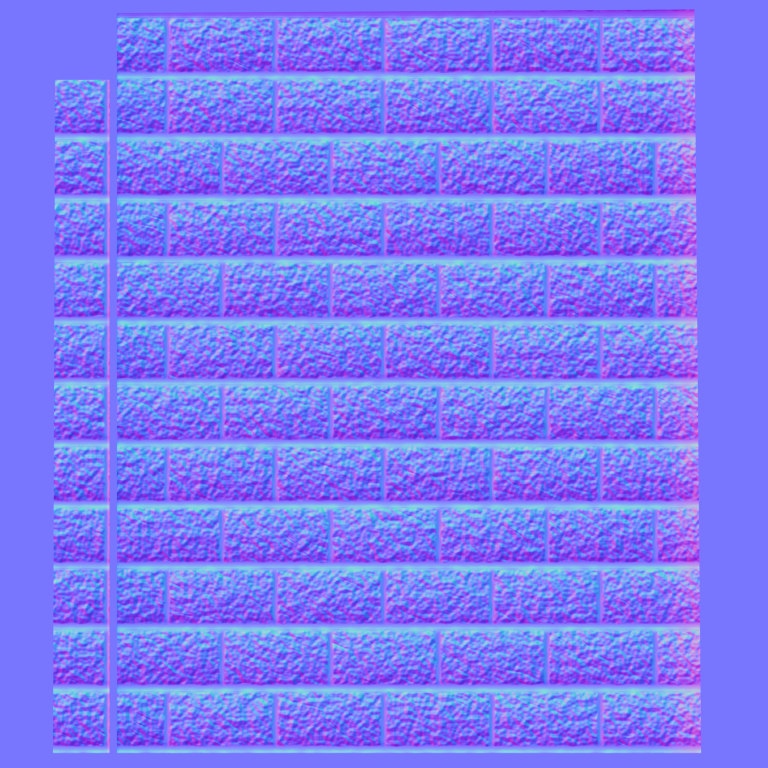
This texture map is drawn by a three.js fragment shader. Its source:

```glsl
// Tangent-space normal map of a brick wall: a wide panel and a narrow side strip
// on a flat ground. Edge tilts come from each brick's local position; the rough
// stone comes from finite differences of a gradient-noise height.
varying vec2 vUv;

float hash(vec2 p) {
  return fract(sin(dot(p, vec2(127.1, 311.7))) * 43758.5);
}

vec2 latticeGradient(vec2 cell) {
  float angle = 6.2832 * hash(cell);
  return vec2(cos(angle), sin(angle));
}

float gradientNoise(vec2 p) {
  vec2 i = floor(p), f = p - i;
  vec2 w = f * f * f * (f * (f * 6.0 - 15.0) + 10.0);
  vec2 e = vec2(1.0, 0.0);
  float low = mix(dot(latticeGradient(i), f),
                  dot(latticeGradient(i + e), f - e), w.x);
  float high = mix(dot(latticeGradient(i + e.yx), f - e.yx),
                   dot(latticeGradient(i + 1.0), f - 1.0), w.x);
  return mix(low, high, w.y);
}

// Height of the stone: lumps, pits, fine grain and soft diagonal creases
float stoneHeight(vec2 p) {
  float h = 0.0022 * gradientNoise(p * 48.0);
  h += 0.0026 * gradientNoise(p * 100.0 + 7.3);
  h += 0.0016 * gradientNoise(p * 180.0 + 3.1);
  vec2 slant = vec2(dot(p, vec2(0.8, -0.6)), dot(p, vec2(0.6, 0.8)));
  float crease = gradientNoise(slant * vec2(32.0, 75.0));
  return h + 0.0035 * min(sqrt(crease * crease + 0.002), 0.2);
}

vec2 stoneTilt(vec2 p) {
  vec2 e = vec2(0.0012, 0.0);
  float h = stoneHeight(p);
  return vec2(stoneHeight(p + e) - h, h - stoneHeight(p + e.yx)) / e.x;
}

float band(float d, float width) {
  return exp(-d * d / (width * width));
}

// Soft-edged rectangle between two corners
float box(vec2 p, vec2 lo, vec2 hi, float soft) {
  vec2 m = smoothstep(lo - soft, lo + soft, p) * (1.0 - smoothstep(hi - soft, hi + soft, p));
  return m.x * m.y;
}

vec2 wallTilt(vec2 p) {
  // Rows run upward; alternate rows shift, the top two share one offset
  vec2 pitch = vec2(0.141, 0.0798);
  float level = (p.y - 0.0208) / pitch.y;
  float row = floor(level);
  bool strip = p.x < 0.1475;
  float joint = (mod(row, 2.0) < 0.5 || row > 10.5) ? 0.2174 : 0.2891;
  if (strip) joint = 0.139;
  float column = floor((p.x - joint) / pitch.x);
  vec2 q = vec2(p.x - joint - column * pitch.x, fract(level) * pitch.y);
  float variant = hash(vec2(column, row) + 5.0);

  // Face: rounded from top to bottom, with its own stone
  float wobble = 0.0025 * gradientNoise(p * 80.0);
  float face = box(q + wobble, vec2(0.0035, 0.0085), vec2(0.1375, 0.0775), 0.002);
  vec2 rough = stoneTilt(p + floor(variant * 5.0) * vec2(1.37, 2.11));
  float rise = clamp((q.y - 0.008) / 0.067, 0.0, 1.0);
  vec2 round = vec2(0.03 - 0.9 * q.x, mix(-0.46, 0.24, rise) + 0.12 * (variant - 0.5));
  vec2 mortar = vec2(0.06, mix(0.2, -0.06, smoothstep(0.002, 0.009, q.y)));
  vec2 tilt = mix(mortar, round + rough, face);

  // Joints: thin lit upper lip, shaded lower lip, opposed left and right sides
  float lineOffset = (fract(level + 0.5) - 0.5) * pitch.y + wobble * 0.5;
  float lip = band(lineOffset + 0.0008, 0.0032) * (1.0 - 0.7 * step(11.5, level));
  float uneven = clamp(0.85 + 0.9 * gradientNoise(p * 60.0 + 19.0), 0.3, 1.3);
  float upright = smoothstep(0.004, 0.012, q.y) * (1.0 - smoothstep(0.072, 0.077, q.y));
  tilt.y += 0.72 * lip * uneven - 0.2 * band(q.y - 0.0105, 0.003);
  tilt.x += upright * uneven * 0.45 * band(q.x - 0.0035 + wobble, 0.0022);
  tilt += upright * uneven * vec2(-0.5, 0.12) * band(q.x - pitch.x + 0.0022 + wobble, 0.0026);

  // Panel borders: cool left, warm right, dark upper rim
  if (!strip) {
    tilt.x -= 0.1 * (1.0 - smoothstep(0.15, 0.23, p.x));
    tilt.x -= 0.3 * band(p.x - 0.1523, 0.002);
    tilt.x += 0.5 * smoothstep(0.85, 0.915, p.x);
  } else {
    tilt.x += 0.6 * band(p.x - 0.1415, 0.0018);
  }
  tilt.y -= 0.55 * smoothstep(11.96, 12.02, level);
  return tilt;
}

void main() {
  vec2 p = vUv;
  float panel = box(p, vec2(0.1523, 0.0195),
                    vec2(mix(0.913, 0.904, p.y), 0.982 + 0.006 * p.x), 0.001);
  float strip = box(p, vec2(mix(0.069, 0.072, p.y), 0.0195), vec2(0.1425, 0.896), 0.001);
  vec2 tilt = mix(vec2(-0.06, -0.08), wallTilt(p), max(panel, strip));
  vec3 normal = normalize(vec3(tilt, 1.0));
  gl_FragColor = vec4(0.5 + 0.5 * normal, 1.0);
}
```
